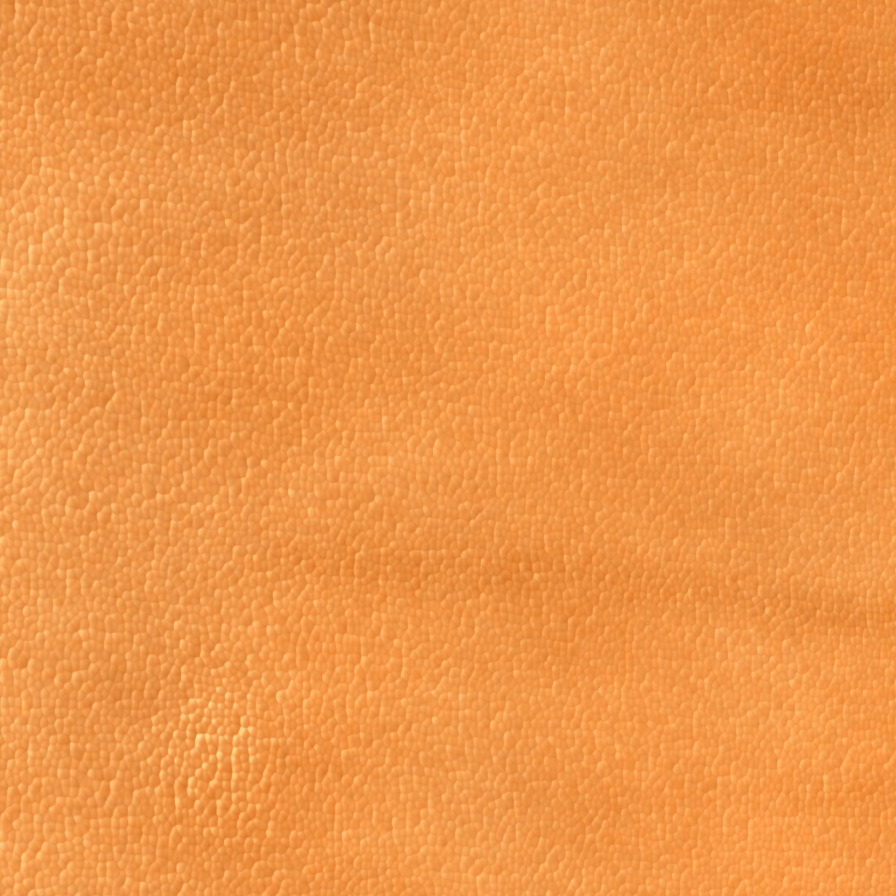
A WebGL 2 fragment shader for this texture:

```glsl
#version 300 es
precision highp float;

#define BASE_COLOR vec3(0.954, 0.592, 0.281)
#define TONE_STEP vec3(0.032, 0.043, 0.043)
#define PALE_SHIFT vec3(-0.018, 0.007, 0.022)
#define GRAIN_COUNT vec2(120.0, 98.0)
#define GRAIN_JITTER 0.78
#define CREASE_SHARPNESS 5.5
#define RELIEF 3.0
#define CREASE_DEPTH 2.0
#define LIGHT_DIR vec2(-0.88, 0.48)
#define GLOSS_CENTER vec2(0.24, 0.165)

uniform vec2 u_resolution;
out vec4 fragColor;

vec2 hash2(vec2 p) {
    vec3 h = fract(p.xyx * vec3(0.1031, 0.1030, 0.0973));
    h += dot(h, h.yzx + 33.33);
    return fract((h.xx + h.yz) * h.zy);
}

float cornerSlope(vec2 cell, vec2 corner, vec2 f) {
    float angle = 6.28318 * hash2(cell + corner + 157.0).x;
    return dot(vec2(cos(angle), sin(angle)), f - corner);
}

float gradientNoise(vec2 p) {
    vec2 i = floor(p), f = fract(p);
    vec2 u = f * f * f * (f * (f * 6.0 - 15.0) + 10.0);
    float low = mix(cornerSlope(i, vec2(0, 0), f), cornerSlope(i, vec2(1, 0), f), u.x);
    float high = mix(cornerSlope(i, vec2(0, 1), f), cornerSlope(i, vec2(1, 1), f), u.x);
    return mix(low, high, u.y);
}

// Soft cellular pebbles: x = lit slope, y = crease-to-top, z = random tint
vec3 pebbles(vec2 q) {
    vec2 home = floor(q);
    float total = 0.0, squares = 0.0, slope = 0.0, tint = 0.0;
    for (int y = -1; y <= 1; y++) {
        for (int x = -1; x <= 1; x++) {
            vec2 cell = home + vec2(x, y);
            vec2 rnd = hash2(cell + 11.0);
            vec2 offset = q - cell - 0.5 - (rnd - 0.5) * GRAIN_JITTER;
            float weight = exp(-CREASE_SHARPNESS * dot(offset, offset));
            total += weight;
            squares += weight * weight;
            slope += weight * dot(offset, LIGHT_DIR);
            tint += weight * (fract(rnd.x * 7.0 + rnd.y * 13.0) - 0.5);
        }
    }
    return vec3(slope / total, squares / (total * total), tint / total);
}

// Grain coordinates: coarse on the left, finer to the right, gently bent
vec2 grainSpace(vec2 p) {
    vec2 bend = vec2(gradientNoise(p * 8.0), gradientNoise(p * 8.0 + 31.0));
    return p * (GRAIN_COUNT + vec2(16.0, 16.0) * p.x) + bend * 1.1;
}

float band(float d, float width) {
    return exp(-d * d / (width * width));
}

// Horizontal folds that darken the hide
float folds(vec2 p) {
    float wave = 0.02 * gradientNoise(vec2(p.x * 5.0, 2.0));
    float middleY = 0.365 - 0.055 * smoothstep(0.55, 1.0, p.x) + wave;
    float middle = band(p.y - middleY, 0.028) * smoothstep(0.15, 0.5, p.x);
    float upper = band(p.y - 0.89 - wave, 0.03) * smoothstep(0.55, 0.95, p.x);
    float lower = band(p.y - 0.11 + wave, 0.025) * smoothstep(0.7, 1.0, p.x);
    return middle + upper + 0.7 * lower;
}

// Broad uneven light over the sheet
float broadTone(vec2 p) {
    float tone = 1.2 * gradientNoise(p * vec2(3.0, 4.0) + 4.7);
    tone += 0.9 * gradientNoise(p * vec2(5.0, 9.0) + 19.3);
    tone += 0.5 * gradientNoise(p * vec2(16.0, 24.0) + 8.1);
    tone += 0.5 * band(p.x - 0.03, 0.05) - 0.5 * smoothstep(0.8, 1.0, p.y);
    return tone + 0.15;
}

void main() {
    vec2 p = gl_FragCoord.xy / u_resolution;
    float fold = folds(p);
    vec2 glossOffset = (p - GLOSS_CENTER) / vec2(0.06, 0.08);
    float gloss = exp(-dot(glossOffset, glossOffset));

    // Average four samples per pixel
    vec3 grain = vec3(0.0);
    for (int i = 0; i < 4; i++) {
        vec2 sub = vec2(i % 2, i / 2) * 0.5 - 0.25;
        grain += 0.25 * pebbles(grainSpace(p + sub / u_resolution));
    }

    // Relief is strongest on the left, in the folds and under the gloss
    float shine = smoothstep(0.08, 0.4, grain.x) * (0.8 + grain.z);
    float relief = RELIEF * grain.x + CREASE_DEPTH * (grain.y - 0.72) + 0.8 * grain.z;
    relief += 0.9 * shine - 0.18;
    float strength = mix(1.15, 0.8, smoothstep(0.0, 0.8, p.x)) + 0.2 * fold + 0.3 * gloss;
    float glint = gloss * smoothstep(-0.1, 0.35, grain.x) * grain.y;
    float fibre = 0.6 * gradientNoise(p * 65.0);
    float tone = broadTone(p) + relief * strength + fibre - 0.95 * fold;
    tone += 0.6 * gloss + 3.0 * glint;

    // Tone ramp, with paler leather to the left and top
    float pale = 0.7 - p.x + 0.4 * p.y + gradientNoise(p * 4.0 + 51.0);
    pale = clamp(pale, -0.5, 1.0) + 0.9 * gradientNoise(p * 55.0 + 77.0);
    float lit = max(tone, 0.0);
    vec3 color = BASE_COLOR + TONE_STEP * (lit + 0.85 * min(tone, 0.0));
    color += PALE_SHIFT * pale;
    color.r -= 0.005 * lit * lit;
    fragColor = vec4(clamp(color, 0.0, 1.0), 1.0);
}
```
